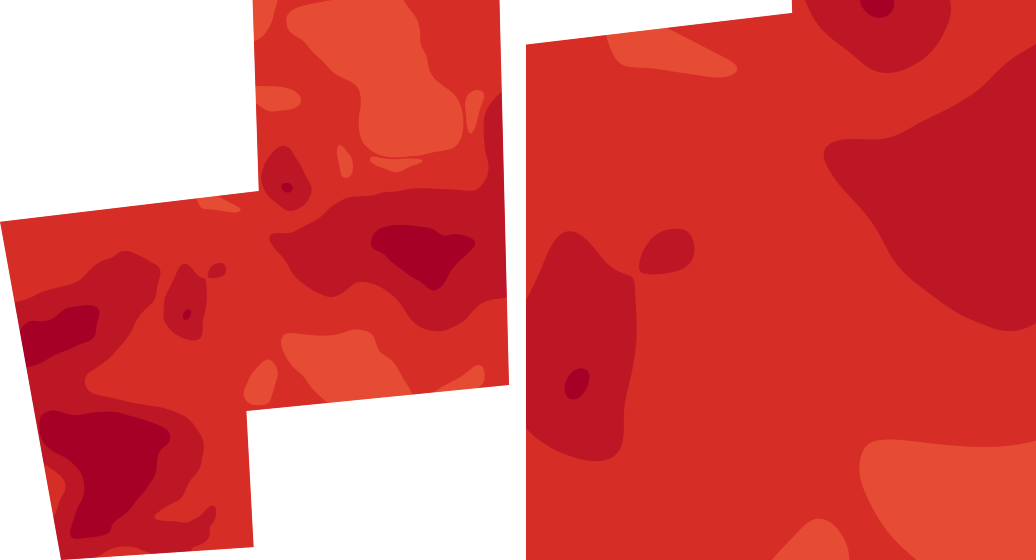
Left, the full canvas; right, a detail of the centre.
Write a WebGL 2 fragment shader that draws this texture.

```glsl
#version 300 es
precision highp float;
// A stepped contour map in four reds, cut to an angular parcel on white.
// Broad Gaussian hills and hollows plus hashed small ones form a height field;
// noise bends its coordinates and fixed levels split it into flat bands.
uniform vec2 u_resolution;
out vec4 fragColor;

vec2 hash22(vec2 cell) {
    vec3 q = fract(cell.xyx * vec3(0.1031, 0.1030, 0.0973));
    q += dot(q, q.yzx + 33.33);
    return fract((q.xx + q.yz) * q.zy);
}

// Smooth two-channel value noise, roughly -0.5 to 0.5
vec2 noise2(vec2 p) {
    vec2 i = floor(p), f = fract(p);
    f = f * f * f * (f * (f * 6.0 - 15.0) + 10.0);
    vec2 low = mix(hash22(i), hash22(i + vec2(1, 0)), f.x);
    vec2 high = mix(hash22(i + vec2(0, 1)), hash22(i + vec2(1, 1)), f.x);
    return mix(low, high, f.y) - 0.5;
}

// Elliptical Gaussian, its long axis turned by angle
float bump(vec2 p, vec2 center, vec2 radii, float angle) {
    float c = cos(angle), s = sin(angle);
    vec2 q = mat2(c, -s, s, c) * (p - center) / radii;
    return exp(-dot(q, q));
}

// Large hills are positive, hollows negative
float broadRelief(vec2 p) {
    float h = 1.03 * bump(p, vec2(0.73, 0.55), vec2(0.31, 0.125), -0.10);
    h += 1.10 * bump(p, vec2(0.115, 0.43), vec2(0.20, 0.085), 0.38);
    h += 1.10 * bump(p, vec2(0.16, 0.22), vec2(0.19, 0.085), -0.38);
    h += 0.95 * bump(p, vec2(0.155, 0.09), vec2(0.12, 0.065), 0.90);
    h += 0.65 * bump(p, vec2(0.28, 0.03), vec2(0.15, 0.045), 0.05);
    h += 0.80 * bump(p, vec2(0.92, 0.77), vec2(0.045, 0.16), 0.0);
    h -= 0.90 * bump(p, vec2(0.635, 0.94), vec2(0.15, 0.08), -0.15);
    h -= 0.95 * bump(p, vec2(0.74, 0.775), vec2(0.10, 0.09), 0.2);
    h -= 1.00 * bump(p, vec2(0.61, 0.35), vec2(0.18, 0.085), -0.55);
    h -= 0.90 * bump(p, vec2(0.37, 0.63), vec2(0.085, 0.038), 0.1);
    return h;
}

// One possible small hill or hollow in each jittered cell
float smallRelief(vec2 p) {
    vec2 g = p / 0.13, base = floor(g);
    float h = 0.0;
    for (int y = -1; y <= 1; y++)
    for (int x = -1; x <= 1; x++) {
        vec2 cell = base + vec2(x, y);
        vec2 spot = cell + 0.25 + 0.5 * hash22(cell + 7.0);
        vec2 kind = hash22(cell + 41.0);
        vec2 size = vec2(0.20, 0.36) + vec2(0.12, 0.16) * hash22(cell + 83.0);
        float height = kind.x < 0.38 ? -0.85 : (kind.x > 0.84 ? 0.8 : 0.0);
        h += height * bump(g, spot, size, 1.6 * (kind.y - 0.5));
    }
    return h;
}

// Signed distance to a line; the left of a to b is inside
float side(vec2 p, vec2 a, vec2 b) {
    vec2 d = normalize(b - a);
    return dot(p - a, vec2(d.y, -d.x));
}

// Union of three convex pieces
float parcel(vec2 p) {
    vec2 west = vec2(0.0, 0.604), foot = vec2(0.109, 0.0);
    vec2 heel = vec2(0.453, 0.023), lowerNotch = vec2(0.440, 0.266);
    vec2 east = vec2(0.909, 0.3125), upperNotch = vec2(0.462, 0.659);
    float left = side(p, west, foot);
    float roof = side(p, upperNotch, west);
    float shelf = side(p, lowerNotch, east);
    float right = side(p, east, vec2(0.892, 1.0));
    float lowerBlock = max(max(left, roof), max(side(p, foot, heel), side(p, heel, lowerNotch)));
    float upperBlock = max(max(shelf, right), side(p, vec2(0.451, 1.0), upperNotch));
    float middle = max(max(left, roof), max(shelf, right));
    return min(middle, min(lowerBlock, upperBlock));
}

// Antialiased step of the height at a contour level
float above(float h, float level) {
    float w = 0.6 * fwidth(h) + 1e-5;
    return smoothstep(-w, w, h - level);
}

void main() {
    vec2 p = gl_FragCoord.xy / u_resolution.y;
    vec2 bent = p + 0.07 * noise2(p * 9.0 + 3.0) + 0.018 * noise2(p * 23.0);

    float h = broadRelief(bent);
    h += smallRelief(bent) * (1.0 - smoothstep(0.15, 0.5, abs(h)));

    // Flat bands, from hollows to summits
    vec3 color = vec3(0.90, 0.30, 0.20);
    color = mix(color, vec3(0.84, 0.18, 0.15), above(h, -0.5));
    color = mix(color, vec3(0.74, 0.09, 0.15), above(h, 0.47));
    color = mix(color, vec3(0.65, 0.00, 0.15), above(h, 0.92));

    float pixel = 0.6 / u_resolution.y;
    color = mix(color, vec3(1.0), smoothstep(-pixel, pixel, parcel(p)));
    fragColor = vec4(color, 1.0);
}
```
